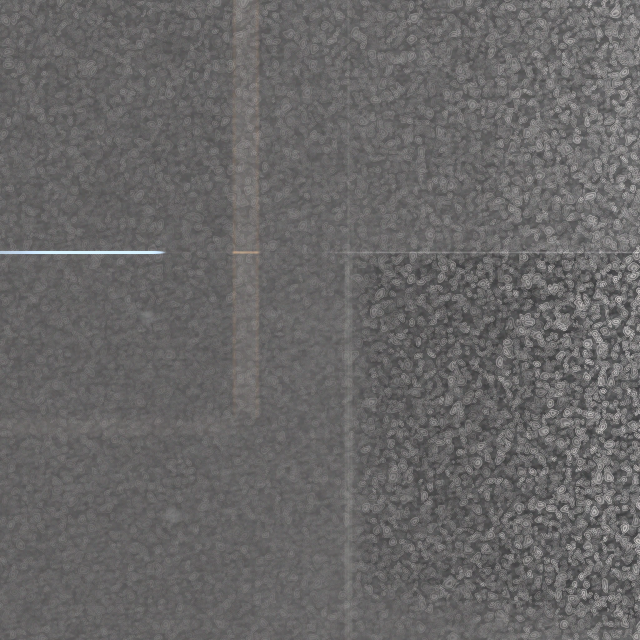
Reproduce this texture procedurally as a WebGL 1 fragment shader.

```glsl
precision highp float;
// Brushed grey surface with glinting oval flakes, soft bands and thin light seams.
uniform vec2 u_resolution;

const float FLAKE_CELLS = 66.0;
const float GRAIN_CELLS = 230.0;
const float SEAM_X = 0.5445;
const float SEAM_Y = 0.6055;
const float BAND_X = 0.384;
const float BAND_Y = 0.333;
const float STREAK_END = 0.262;
const vec3 SURFACE = vec3(0.402, 0.396, 0.396);
const vec3 FLAKE_TINT = vec3(1.0, 0.965, 0.945);
const vec3 BAND_TINT = vec3(0.052, 0.047, 0.043);
const vec3 WARM_EDGE = vec3(0.055, 0.026, 0.002);
const vec3 STREAK_TINT = vec3(0.80, 0.90, 1.0);

float hash(vec2 p) {
  vec3 q = fract(vec3(p.xyx) * 0.1031);
  q += dot(q, q.yzx + 33.33);
  return fract((q.x + q.y) * q.z);
}

float noise(vec2 p) {
  vec2 i = floor(p);
  vec2 f = fract(p);
  f = f * f * (3.0 - 2.0 * f);
  float low = mix(hash(i), hash(i + vec2(1.0, 0.0)), f.x);
  float high = mix(hash(i + vec2(0.0, 1.0)), hash(i + vec2(1.0)), f.x);
  return mix(low, high, f.y);
}

// Scattered tilted ovals with concentric rims; brightest one wins.
float flakes(vec2 p, float seed) {
  vec2 cell = floor(p);
  float best = 0.0;
  for (int j = -1; j <= 1; j++) {
    for (int i = -1; i <= 1; i++) {
      vec2 id = cell + vec2(float(i), float(j));
      vec2 key = id + seed;
      vec2 center = id + 0.1 + 0.8 * vec2(hash(key), hash(key + 71.3));
      float angle = (hash(key + 13.7) - 0.5) * 2.4;
      float c = cos(angle);
      float s = sin(angle);
      vec2 q = mat2(c, -s, s, c) * (p - center);
      float size = mix(0.36, 0.62, hash(key + 37.1));
      float d = length(q / vec2(size * 0.72, size));
      float body = 1.0 - smoothstep(0.78, 1.05, d);
      float rim = 0.68 + 0.32 * sin(d * 11.0 - 2.2);
      float shine = mix(0.25, 1.0, hash(key + 59.9));
      best = max(best, body * rim * shine);
    }
  }
  return best;
}

// Soft-edged line profile around zero.
float line(float d, float halfWidth, float soft) {
  return 1.0 - smoothstep(halfWidth, halfWidth + soft, abs(d));
}

void main() {
  vec2 uv = gl_FragCoord.xy / u_resolution;
  float px = 1.0 / min(u_resolution.x, u_resolution.y);
  float x = uv.x;
  float y = uv.y;

  // Regions: the lower right panel glints most, the upper right fades in.
  float rightSide = smoothstep(SEAM_X - 0.004, SEAM_X + 0.05, x);
  float below = 1.0 - smoothstep(SEAM_Y - 0.015, SEAM_Y + 0.015, y);
  float foot = smoothstep(0.02, 0.10, y + 0.12 * (x - 0.7));
  float panel = rightSide * below * foot;
  float sweep = smoothstep(0.50, 1.04, x + 0.12 * (y - 0.6));
  float edgeGlow = smoothstep(0.72, 1.05, x) * mix(0.45, 1.0, smoothstep(-0.05, 0.25, y));
  float topLeft = smoothstep(0.4, 1.0, y) * (1.0 - sweep);
  float contrast = 0.085 + 0.055 * topLeft + 0.20 * sweep + 0.13 * panel + 0.07 * edgeGlow;

  // Flakes are warped slightly so their outlines stay irregular.
  vec2 warp = vec2(noise(uv * 95.0), noise(uv * 95.0 + 40.0)) - 0.5;
  vec2 flakePos = uv * FLAKE_CELLS + warp * 0.45;
  float coarse = flakes(flakePos, 5.0);
  float fine = flakes(flakePos * 1.45 + 17.0, 131.0);
  float glint = max(coarse, 0.72 * fine);

  // Brushed grain, drawn out sideways and slightly tilted.
  vec2 grainPos = vec2(x + 0.25 * y, y - 0.22 * x) * GRAIN_CELLS;
  float grain = noise(grainPos * vec2(0.42, 1.0)) + 0.6 * noise(grainPos * 1.35 + 9.0) - 0.8;
  float mottling = noise(uv * 24.0) - 0.5;

  vec3 color = SURFACE;
  color += 0.018 * smoothstep(0.25, 0.6, x) + 0.012 * topLeft;
  color += 0.035 * sweep + 0.065 * edgeGlow - 0.012 * panel;
  color += FLAKE_TINT * contrast * (glint - 0.38);
  color += grain * (0.050 + 0.05 * sweep + 0.025 * panel) + mottling * 0.014;
  color += (vec3(hash(floor(uv * 256.0)), hash(floor(uv * 256.0) + 7.0),
                 hash(floor(uv * 256.0) + 19.0)) - 0.5) * 0.014;

  // Two soft bands meeting at a corner.
  float verticalSpan = smoothstep(BAND_Y + 0.005, BAND_Y + 0.03, y);
  float vertical = line(x - BAND_X, 0.012, 0.012) * verticalSpan;
  float horizontal = line(y - BAND_Y, 0.006, 0.012) * (1.0 - smoothstep(0.34, 0.41, x));
  color += BAND_TINT * (vertical * mix(0.8, 1.15, y) + 0.65 * horizontal);
  float bandEdge = line(abs(x - BAND_X) - 0.018, 0.0005, 0.004) * verticalSpan;
  color += WARM_EDGE * bandEdge * (0.35 + 0.75 * noise(uv * 150.0));

  // Vertical seam: faint above the crossing, a broken double thread below.
  float thread = line(x - SEAM_X, 0.0008, px)
               + 0.6 * below * line(abs(x - SEAM_X) - 0.004, 0.0008, px + 0.001);
  float broken = 0.45 + 0.75 * noise(vec2(x * 80.0, y * 170.0));
  color += vec3(0.085, 0.088, 0.080) * thread * broken * mix(0.55, 1.0, below);

  // Horizontal seam with a bright tapering streak and a warm dash on the band.
  float seam = line(y - SEAM_Y, 0.0006, px);
  color += seam * mix(0.025, 0.14, smoothstep(0.48, 0.62, x));
  float tip = 1.0 - smoothstep(STREAK_END - 0.03, STREAK_END, x);
  float streak = line(y - SEAM_Y, 0.0006 + 0.0010 * tip, px)
               * (1.0 - smoothstep(STREAK_END - 0.012, STREAK_END, x));
  color = mix(color, STREAK_TINT, streak * mix(0.70, 1.0, smoothstep(0.0, 0.08, x)));
  color += STREAK_TINT * 0.06 * tip * line(y - SEAM_Y, 0.001, 0.005);
  float dash = line(x - BAND_X, 0.016, 0.008) * line(y - SEAM_Y, 0.0009, px);
  color += vec3(0.24, 0.16, 0.08) * dash;

  // Two pale smudges.
  float smudge = line(length(uv - vec2(0.229, 0.503)), 0.003, 0.013)
               + line(length(uv - vec2(0.270, 0.193)), 0.003, 0.013);
  color += vec3(0.075, 0.080, 0.083) * smudge;

  gl_FragColor = vec4(clamp(color, 0.0, 1.0), 1.0);
}
```
